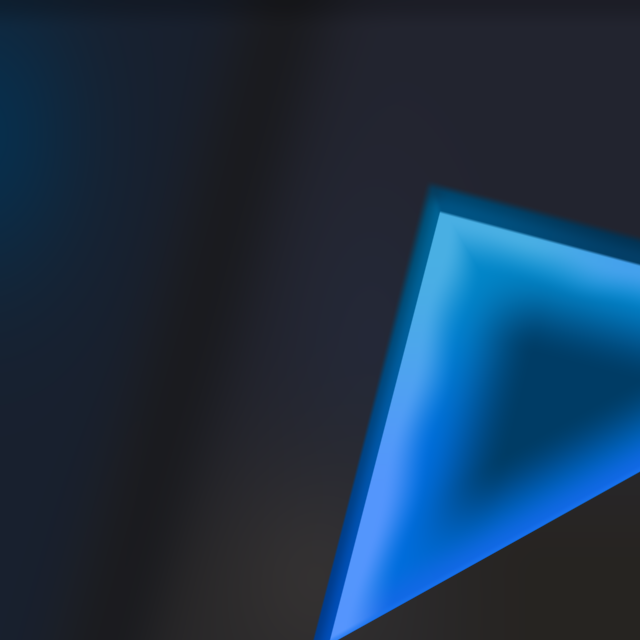
Give the GLSL for this background, as a Shadertoy shader.

```glsl
// Signed distance to the line a-b, positive on the right of its direction
float sideDistance(vec2 p, vec2 a, vec2 b) {
    vec2 d = normalize(b - a);
    return dot(p - a, vec2(d.y, -d.x));
}

// Soft elliptical spot of light
float glow(vec2 p, vec2 center, vec2 radius) {
    vec2 q = (p - center) / radius;
    return exp(-dot(q, q));
}

// Dim room with a slanted dark fold and faint coloured light
vec3 backdrop(vec2 p) {
    float fold = p.x - 0.17 - 0.28 * p.y;
    vec3 leftTone = vec3(0.095, 0.125, 0.180);
    vec3 rightTone = mix(vec3(0.165, 0.160, 0.165), vec3(0.135, 0.142, 0.185),
                         smoothstep(0.05, 0.5, p.y));
    vec3 color = mix(leftTone, rightTone, smoothstep(-0.15, 0.1, fold));
    color = mix(color, vec3(0.100, 0.102, 0.115), 0.9 * exp(-fold * fold / 0.008));
    color = mix(color, vec3(0.025, 0.185, 0.305), 0.95 * glow(p, vec2(-0.03, 0.79), vec2(0.16, 0.24)));
    color += vec3(0.035, 0.030, 0.025) * glow(p, vec2(0.49, 0.1), vec2(0.12, 0.16));
    color += vec3(0.005, 0.015, 0.030) * glow(p, vec2(0.58, 0.45), vec2(0.12, 0.25));
    color = mix(color, vec3(0.150, 0.140, 0.130), smoothstep(0.6, 0.85, p.x) * smoothstep(0.35, 0.1, p.y));
    return color * (1.0 - 0.2 * smoothstep(0.95, 1.0, p.y));
}

// Dark bevel along the left and top of the glass
vec3 bevel(vec2 p, float left, float top) {
    vec3 leftFace = mix(vec3(0.0, 0.29, 0.69), vec3(0.0, 0.37, 0.56), smoothstep(0.0, 0.65, p.y));
    leftFace *= 0.8 + 0.25 * smoothstep(0.0, 0.025, left);
    vec3 topFace = mix(vec3(0.0, 0.31, 0.49), vec3(0.01, 0.23, 0.38), smoothstep(0.7, 1.0, p.x));
    topFace *= 0.85 + 0.2 * smoothstep(0.0, 0.03, top);
    vec3 color = mix(leftFace, topFace, smoothstep(-0.006, 0.008, left - top * 0.65));
    return mix(color, vec3(0.03, 0.22, 0.34), 0.7 * glow(p, vec2(0.675, 0.703), vec2(0.018)));
}

// Lit pane: bright rim, saturated body and deep core
vec3 pane(vec2 p, float left, float top, float bottom) {
    vec3 body = mix(vec3(0.0, 0.43, 0.87), vec3(0.01, 0.53, 0.79), smoothstep(0.25, 0.6, p.y));
    body = mix(body, vec3(0.07, 0.41, 0.90), smoothstep(0.06, 0.0, bottom));
    float core = smoothstep(0.06, 0.20, left) * smoothstep(0.035, 0.18, top) * smoothstep(0.0, 0.13, bottom);
    vec3 color = mix(body, vec3(0.0, 0.235, 0.395), core);

    float ripple = 0.004 * sin(31.0 * p.y + 2.0 * sin(17.0 * p.x));
    float leftRim = smoothstep(0.085, 0.018, left + ripple);
    float topRim = smoothstep(0.075, 0.008, top + ripple);
    vec3 rimColor = mix(vec3(0.36, 0.60, 1.0), vec3(0.31, 0.70, 0.90), smoothstep(0.2, 0.62, p.y));
    rimColor = mix(rimColor, vec3(0.29, 0.64, 0.94), smoothstep(0.8, 1.0, p.x));
    color = mix(color, rimColor, 0.92 * max(leftRim, topRim));

    // Thin blue line on the lower cut
    return mix(color, vec3(0.10, 0.46, 0.94), 0.6 * smoothstep(0.010, 0.001, bottom));
}

void mainImage(out vec4 fragColor, in vec2 fragCoord) {
    vec2 p = fragCoord / iResolution.xy;

    // Outer and inner sides of the glass wedge
    float outerLeft = sideDistance(p, vec2(0.490, 0.0), vec2(0.671, 0.709));
    float outerTop = sideDistance(p, vec2(0.690, 0.707), vec2(1.0, 0.626));
    float innerLeft = sideDistance(p, vec2(0.5156, 0.0), vec2(0.6875, 0.669));
    float innerTop = sideDistance(p, vec2(0.6875, 0.669), vec2(1.0, 0.586));
    float bottom = sideDistance(p, vec2(1.0, 0.263), vec2(0.5365, 0.005));

    // Focus softens towards the upper corner
    float blur = mix(0.002, 0.008, smoothstep(0.1, 0.7, p.y));
    float lowerMask = smoothstep(-0.0015, 0.0015, bottom);
    float outerMask = smoothstep(-blur, blur, outerLeft) * smoothstep(-0.008, 0.008, outerTop) * lowerMask;
    float innerMask = smoothstep(-0.0015, 0.0015, innerLeft) * smoothstep(-0.003, 0.003, innerTop) * lowerMask;

    vec3 color = mix(backdrop(p), bevel(p, outerLeft, outerTop), outerMask);
    color = mix(color, pane(p, innerLeft, innerTop, bottom), innerMask);
    fragColor = vec4(color, 1.0);
}
```
